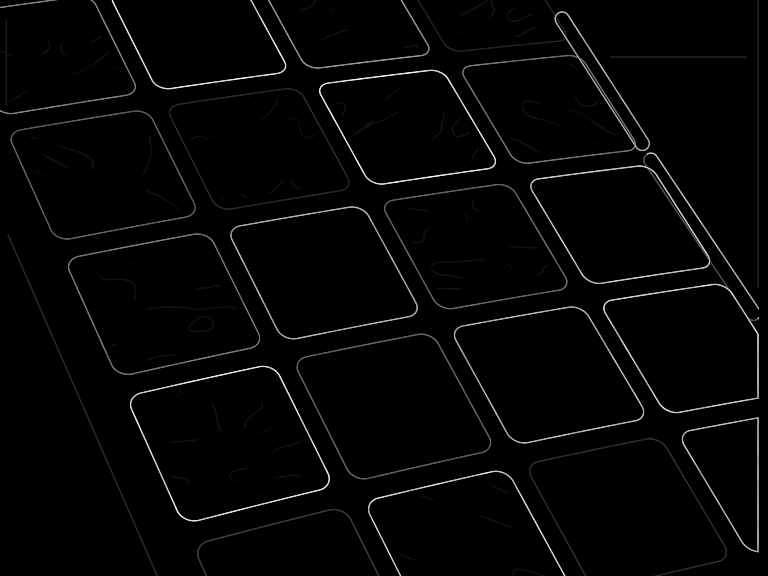
Reproduce this pattern procedurally as a WebGL 1 fragment shader.

```glsl
precision highp float;

uniform vec2 u_resolution;

// Lengths are in canvas heights; tile sizes are in lattice cells.
const float LINE_HALF = 0.0013;
const float RIGHT_BORDER = 1.316;
const vec2 TILE_CENTER = vec2(0.4275, 0.4225);
const vec2 TILE_HALF = vec2(0.4425, 0.4325);
const float CORNER_RADIUS = 0.09;
const float ROW_BOW = 0.012;
const float RAIL_RADIUS = 0.0122;
const float SCRATCH_LEVEL = 0.07;
const float WEAR = 0.22;

// Plane perspective: canvas point to lattice column and row.
const vec3 TO_COLUMN = vec3(3.4499, -1.5538, 0.2989);
const vec3 TO_ROW = vec3(0.6684, 4.6377, -1.0824);
const vec3 TO_DEPTH = vec3(-0.0839, 0.2204, 1.0);

// Outline brightness of the four columns, row by row from the top.
const vec4 ROW_0 = vec4(0.55, 0.95, 0.65, 0.15);
const vec4 ROW_1 = vec4(0.42, 0.18, 1.00, 0.50);
const vec4 ROW_2 = vec4(0.52, 0.75, 0.45, 0.88);
const vec4 ROW_3 = vec4(0.95, 0.42, 0.78, 0.88);
const vec4 ROW_4 = vec4(0.27, 0.90, 0.20, 0.80);

float hash(vec2 p) {
    return fract(sin(dot(p, vec2(127.1, 311.7))) * 43758.5453);
}

float noise(vec2 p) {
    vec2 i = floor(p);
    vec2 f = fract(p);
    f = f * f * (3.0 - 2.0 * f);
    return mix(mix(hash(i), hash(i + vec2(1.0, 0.0)), f.x),
               mix(hash(i + vec2(0.0, 1.0)), hash(i + vec2(1.0, 1.0)), f.x), f.y);
}

vec2 latticePoint(vec2 p) {
    vec3 h = vec3(p, 1.0);
    vec2 uv = vec2(dot(TO_COLUMN, h), dot(TO_ROW, h)) / dot(TO_DEPTH, h);
    uv.y += ROW_BOW * uv.x * (3.0 - uv.x);
    return uv - TILE_CENTER;
}

float tileField(vec2 p, vec2 cell) {
    vec2 q = abs(latticePoint(p) - cell) - TILE_HALF + CORNER_RADIUS;
    return length(max(q, 0.0)) + min(max(q.x, q.y), 0.0) - CORNER_RADIUS;
}

float tileLevel(vec2 cell) {
    vec4 levels = cell.y < -0.5 ? ROW_0 : cell.y < 0.5 ? ROW_1
                : cell.y < 1.5 ? ROW_2 : cell.y < 2.5 ? ROW_3 : ROW_4;
    vec4 pick = vec4(1.0) - step(0.5, abs(vec4(0.0, 1.0, 2.0, 3.0) - cell.x));
    return dot(levels, pick);
}

float segmentDistance(vec2 p, vec2 a, vec2 b) {
    vec2 ab = b - a;
    return length(p - a - ab * clamp(dot(p - a, ab) / dot(ab, ab), 0.0, 1.0));
}

float stroke(float d, float pixel) {
    return 1.0 - smoothstep(LINE_HALF - 0.5 * pixel, LINE_HALF + 0.5 * pixel, abs(d));
}

// Sparse, faint contour lines, turned differently on each tile.
float scratches(vec2 p, vec2 cell, float pixel) {
    float angle = 1.6 * hash(cell + 5.0) - 1.1;
    float c = cos(angle);
    float s = sin(angle);
    vec2 q = mat2(c, -s, s, c) * p * vec2(14.0) * mat2(1.0, 0.0, 0.0, 2.6);
    float e = 0.01;
    float n = noise(q);
    vec2 slope = vec2(noise(q + vec2(e, 0.0)) - n, noise(q + vec2(0.0, e)) - n) / e;
    float d = (n - 0.5) / max(length(slope * vec2(14.0, 36.0)), 4.0);
    float patches = smoothstep(0.5, 0.66, noise(p * 22.0 + 9.0));
    return stroke(d, pixel) * patches * step(0.4, hash(cell + 2.0));
}

void main() {
    float pixel = 1.0 / u_resolution.y;
    vec2 p = gl_FragCoord.xy * pixel;
    p.y = 1.0 - p.y;

    // Tile outlines, measured in canvas units through the local slope
    vec2 cell = floor(latticePoint(p) + 0.5);
    float e = 0.001;
    float field = tileField(p, cell);
    vec2 slope = vec2(tileField(p + vec2(e, 0.0), cell) - field,
                      tileField(p + vec2(0.0, e), cell) - field) / e;
    float d = max(field / max(length(slope), 1.0), p.x - RIGHT_BORDER);
    float wear = 1.0 - WEAR * noise(p * 45.0);
    float inGrid = step(-0.5, cell.x) * step(cell.x, 3.5) * step(-1.5, cell.y) * step(cell.y, 3.5);
    float light = inGrid * tileLevel(cell) * stroke(d, pixel) * wear;
    light = max(light, inGrid * step(d, -0.015) * SCRATCH_LEVEL * scratches(p, cell, pixel));

    // Rail in two lengths, its lower left side dimmer
    vec2 railTop = vec2(0.976, 0.033);
    vec2 railJoint = vec2(1.115, 0.249);
    vec2 lowerStart = vec2(1.130, 0.278);
    vec2 railEnd = vec2(1.308, 0.544);
    float upper = segmentDistance(p, railTop, railJoint) - RAIL_RADIUS;
    float lower = segmentDistance(p, lowerStart, railEnd) - RAIL_RADIUS;
    vec2 along = railEnd - lowerStart;
    vec2 away = p - lowerStart;
    float leftSide = step(0.0, along.x * away.y - along.y * away.x);
    light = max(light, 0.75 * wear * stroke(upper, pixel));
    light = max(light, mix(0.8, 0.36, leftSide) * wear * stroke(lower, pixel) * step(p.x, RIGHT_BORDER + LINE_HALF));

    // Faint outer borders
    float outer = segmentDistance(p, vec2(0.014, 0.408), vec2(0.273, 1.0));
    float leftEdge = segmentDistance(p, vec2(0.011, 0.035), vec2(0.011, 0.182));
    float rightEdge = segmentDistance(p, vec2(RIGHT_BORDER, 0.0), vec2(RIGHT_BORDER, 0.5));
    float ledge = segmentDistance(p, vec2(1.06, 0.099), vec2(1.295, 0.099));
    light = max(light, 0.16 * stroke(outer, pixel));
    light = max(light, 0.12 * stroke(min(min(leftEdge, rightEdge), ledge), pixel));

    gl_FragColor = vec4(vec3(light), 1.0);
}
```
